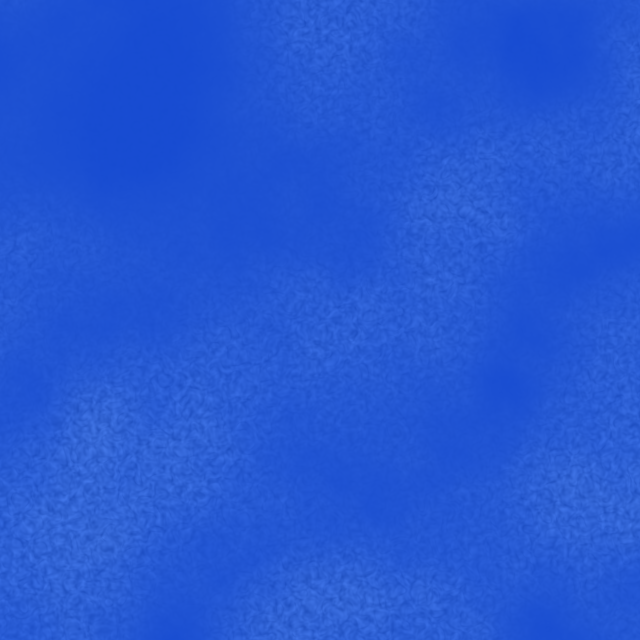
Give the GLSL for this texture, as a Shadertoy shader.

```glsl
// Cloudy blue wash with diagonal pale drifts that carry a fine curly grain.
#define DEEP_BLUE   vec3(0.093, 0.298, 0.822)
#define PALE_BLUE   vec3(0.218, 0.412, 0.836)
#define BASE_TONE   0.465
#define BAND_PERIOD 0.42
#define BAND_DEPTH  0.20
#define POOL_DEPTH  0.46
#define CLOUD_SCALE 3.1
#define CLOUD_DEPTH 0.50
#define GRAIN_SCALE 70.0
#define GRAIN_DEPTH 0.092

const float TAU = 6.2831853;

// Random unit gradient for a lattice point
vec2 gradientAt(vec2 cell) {
    vec3 h = fract(vec3(cell.xyx) * vec3(0.1031, 0.1030, 0.0973));
    h += dot(h, h.yzx + 33.33);
    float angle = TAU * fract((h.x + h.y) * h.z);
    return vec2(cos(angle), sin(angle));
}

float gradientNoise(vec2 p) {
    vec2 cell = floor(p);
    vec2 f = p - cell;
    vec2 u = f * f * f * (f * (f * 6.0 - 15.0) + 10.0);
    vec2 e = vec2(0.0, 1.0);
    float a = dot(gradientAt(cell), f);
    float b = dot(gradientAt(cell + e.yx), f - e.yx);
    float c = dot(gradientAt(cell + e.xy), f - e.xy);
    float d = dot(gradientAt(cell + e.yy), f - e.yy);
    return mix(mix(a, b, u.x), mix(c, d, u.x), u.y);
}

// Layered noise with rotated octaves
float cloudNoise(vec2 p) {
    float sum = 0.0;
    float weight = 1.0;
    for (int i = 0; i < 5; i++) {
        sum += weight * gradientNoise(p);
        p = mat2(1.6, 1.2, -1.2, 1.6) * p + 17.3;
        weight *= 0.52;
    }
    return sum;
}

// Broad light and dark: diagonal drifts, a deep pool and clouds
float cloudTone(vec2 p) {
    float across = dot(p, vec2(-0.6, 0.8)) - 0.07;
    across += 0.15 * gradientNoise(p * 3.0 + 41.0);
    float band = cos(TAU * across / BAND_PERIOD);
    vec2 fromPool = (p - vec2(0.22, 0.83)) / vec2(0.30, 0.27);
    float pool = exp(-dot(fromPool, fromPool));
    float clouds = cloudNoise(p * CLOUD_SCALE + 8.0);
    return BASE_TONE + BAND_DEPTH * band * (1.0 - pool)
         - POOL_DEPTH * pool + CLOUD_DEPTH * clouds * (1.0 - 0.6 * pool);
}

// Dense soft speckle with short dark curls, on turned lattices
float curlyGrain(vec2 p) {
    vec2 q = mat2(0.8, 0.6, -0.6, 0.8) * p * GRAIN_SCALE;
    q += 0.4 * vec2(gradientNoise(q * 0.6), gradientNoise(q * 0.6 + 53.0));
    float curls = smoothstep(0.0, 0.25, abs(gradientNoise(q))) - 0.65;
    float speckle = gradientNoise(q * 1.25 + 29.0);
    float fleck = gradientNoise(mat2(0.7, 0.7, -0.7, 0.7) * q * 2.3 + 71.0);
    return 0.30 * curls + 0.80 * speckle + 0.65 * fleck;
}

void mainImage(out vec4 fragColor, in vec2 fragCoord) {
    vec2 p = fragCoord / iResolution.xy;
    float tone = clamp(cloudTone(p), 0.0, 1.05);
    vec3 color = mix(DEEP_BLUE, PALE_BLUE, tone);

    // Grain shows only where the wash is pale
    float coverage = 0.05 + 0.95 * smoothstep(0.08, 0.85, tone);
    color += GRAIN_DEPTH * coverage * curlyGrain(p) * vec3(0.80, 0.9, 1.0);
    fragColor = vec4(color, 1.0);
}
```
